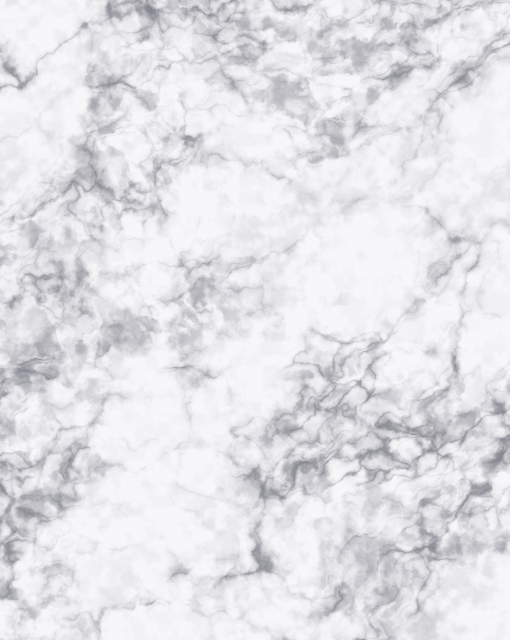
Give the GLSL for this texture, as a Shadertoy shader.

```glsl
// White brecciated marble: pale stone clasts parted by cool grey veins.
// Three sizes of rounded Voronoi cells share one warped, slanted frame;
// the smaller ones only appear in crushed zones beside the large veins.

const vec3 WHITE_STONE = vec3(0.970, 0.970, 0.980);
const vec3 DARK_VEIN = vec3(0.520, 0.520, 0.558);
const float GRAIN_ANGLE = 0.56;    // slant of the clasts, radians
const float GRAIN_STRETCH = 0.62;  // below 1 lengthens clasts along the slant
const float BROAD_WARP = 0.15;
const float FINE_WARP = 0.042;
const float LARGE_CELLS = 5.0;     // cells per canvas height
const float MEDIUM_CELLS = 11.5;
const float SMALL_CELLS = 27.0;
const float LARGE_SHARPNESS = 45.0; // higher keeps cell corners tighter
const float MEDIUM_SHARPNESS = 30.0;
const float SMALL_SHARPNESS = 18.0;
const float DENSITY = 1.15;

vec2 hash2(vec2 p) {
    vec3 h = fract(p.xyx * vec3(0.1031, 0.1030, 0.0973));
    h += dot(h, h.yzx + 33.33);
    return fract((h.xx + h.yz) * h.zy);
}

float noise(vec2 p) {
    vec2 cell = floor(p), f = fract(p);
    f = f * f * f * (f * (f * 6.0 - 15.0) + 10.0);
    float low = mix(hash2(cell).x, hash2(cell + vec2(1, 0)).x, f.x);
    float high = mix(hash2(cell + vec2(0, 1)).x, hash2(cell + 1.0).x, f.x);
    return mix(low, high, f.y);
}

float fbm(vec2 p) {
    float sum = 0.0, amplitude = 0.5;
    for (int i = 0; i < 5; i++) {
        sum += amplitude * noise(p);
        p = mat2(1.6, 1.2, -1.2, 1.6) * p + 17.3;
        amplitude *= 0.5;
    }
    return sum / 0.96875;
}

vec2 fbm2(vec2 p) {
    return vec2(fbm(p), fbm(p + 41.7)) - 0.5;
}

// Distance to the border of a Voronoi cell, with rounded corners.
float cellBorder(vec2 p, float frequency, float sharpness) {
    p = p * frequency + frequency * 3.7;
    vec2 base = floor(p), nearestCell = base, toNearest = vec2(0.0);
    float best = 1e3;
    for (int y = -1; y <= 1; y++)
    for (int x = -1; x <= 1; x++) {
        vec2 cell = base + vec2(x, y);
        vec2 d = cell + hash2(cell) - p;
        if (dot(d, d) < best) {
            best = dot(d, d);
            toNearest = d;
            nearestCell = cell;
        }
    }
    float sum = 0.0;
    for (int y = -2; y <= 2; y++)
    for (int x = -2; x <= 2; x++) {
        if (x == 0 && y == 0) continue;
        vec2 cell = nearestCell + vec2(x, y);
        vec2 d = cell + hash2(cell) - p;
        vec2 across = d - toNearest;
        float border = dot(0.5 * (d + toNearest), across) / max(length(across), 1e-3);
        sum += exp(-sharpness * border);
    }
    return max(-log(sum) / sharpness, 0.0) / frequency;
}

// Thin dark core inside a softer halo.
float vein(float dist, float coreWidth, float haloWidth) {
    float core = max(coreWidth, 0.7 / iResolution.y);
    return 0.88 * exp(-dist / core) + 0.12 * exp(-dist / haloWidth);
}

void mainImage(out vec4 fragColor, in vec2 fragCoord) {
    vec2 p = fragCoord / iResolution.y;

    // Warped frame, turned and stretched along the grain
    vec2 q = p + BROAD_WARP * fbm2(p * 3.0 + 5.0) + FINE_WARP * fbm2(p * 30.0);
    float c = cos(GRAIN_ANGLE), s = sin(GRAIN_ANGLE);
    vec2 grain = mat2(c, -s, s, c) * q;
    grain.x *= GRAIN_STRETCH;

    float largeBorder = cellBorder(grain, LARGE_CELLS, LARGE_SHARPNESS);
    float mediumBorder = cellBorder(grain, MEDIUM_CELLS, MEDIUM_SHARPNESS);
    float smallBorder = cellBorder(grain, SMALL_CELLS, SMALL_SHARPNESS);

    // Crushed zones hug the large veins, leaving big clasts clean
    float zone = smoothstep(0.32, 0.7, fbm(q * 3.4 + 9.0));
    float crush = smoothstep(0.24, 0.74, 0.5 * zone + 0.4 * exp(-largeBorder / 0.035));
    float strength = smoothstep(0.35, 0.7, fbm(q * 6.0 + 23.0));
    float breakup = smoothstep(0.34, 0.66, fbm(q * 18.0 + 31.0));

    // Cloudy stone
    float shade = 0.01 + 0.09 * smoothstep(0.35, 0.75, fbm(grain * 12.0 + 3.0));

    // Veins, from large to small
    shade += (0.12 + 0.95 * strength) * mix(0.4, 1.0, breakup) * vein(largeBorder, 0.0027, 0.010);
    shade += (0.12 + 0.85 * crush) * breakup * vein(mediumBorder, 0.0024, 0.006);
    shade += crush * mix(0.35, 1.0, strength) * mix(0.3, 1.0, breakup) * vein(smallBorder, 0.002, 0.005);

    // Faint wisps and grainy grey filling
    float wisp = exp(-abs(fbm(grain * 9.0 + 57.0) - 0.5) / 0.010);
    shade += 0.2 * wisp * breakup * mix(0.3, 1.0, zone);
    shade += 0.36 * crush * crush * smoothstep(0.44, 0.68, fbm(q * 34.0 + 71.0));

    // Grit that mottles whatever is grey
    float grit = smoothstep(0.25, 0.75, fbm(p * 55.0 + 13.0));
    shade *= mix(0.45, 1.55, grit);
    shade += 0.05 * (grit - 0.5);

    shade = 1.0 - exp(-DENSITY * max(shade, 0.0));
    fragColor = vec4(mix(WHITE_STONE, DARK_VEIN, shade), 1.0);
}
```
